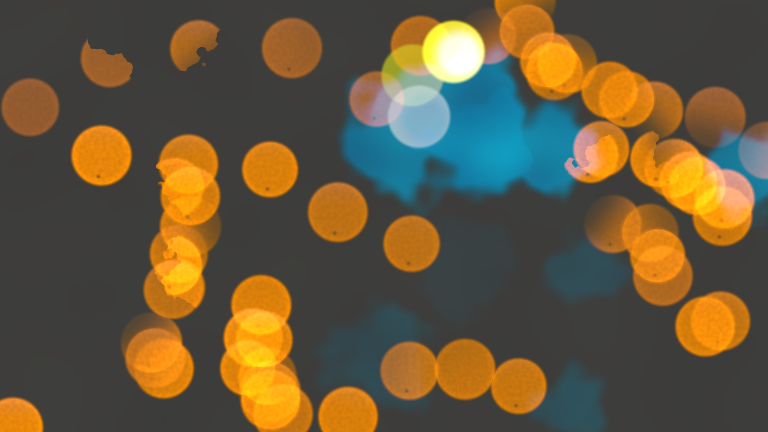
Give the GLSL for this background, as a Shadertoy shader.

```glsl
// Out-of-focus amber lights strung over a charcoal night with torn teal glows.

const vec3  SHADOW = vec3(0.240, 0.238, 0.230);  // lifted black level
const vec3  AMBER  = vec3(0.93, 0.535, 0.03);
const vec3  COPPER = vec3(0.94, 0.52, 0.20);     // tint of weaker lights
const vec3  LILAC  = vec3(0.84, 0.52, 0.36);     // haze on upper rims
const vec3  TEAL_DEEP  = vec3(0.0, 0.36, 0.52);
const vec3  TEAL_LIGHT = vec3(0.04, 0.60, 0.74);
const float RADIUS  = 0.068;   // disc radius, in canvas heights
const float EDGE    = 0.005;   // softness of disc edges
const float OVERLAP = 0.24;    // light gained where discs cross
const float GRAIN   = 0.09;

// Strands of lights: start and end points, then count, jitter, power, bow.
const int STRANDS = 11;
const vec4 SPAN[STRANDS] = vec4[STRANDS](
    vec4(0.40, 0.62, 0.34, 0.16), vec4(0.58, 0.30, 0.66, 0.02),
    vec4(1.20, 0.98, 1.50, 0.76), vec4(1.37, 0.67, 1.68, 0.50),
    vec4(1.45, 0.46, 1.62, 0.23), vec4(0.87, 0.78, 1.12, 0.91),
    vec4(0.82, 0.05, 1.20, 0.10), vec4(0.07, 0.76, 0.67, 0.89),
    vec4(0.63, 0.605, 0.95, 0.435), vec4(0.235, 0.64, 0.03, 0.01),
    vec4(1.65, 0.72, 1.77, 0.66));
const vec4 STYLE[STRANDS] = vec4[STRANDS](
    vec4(11, 0.050, 0.92, 0.04), vec4(8, 0.045, 1.00, -0.04),
    vec4(8, 0.035, 0.92, -0.04), vec4(8, 0.055, 0.95, 0.03),
    vec4(6, 0.050, 0.88, 0.02), vec4(3, 0.015, 0.75, 0.05),
    vec4(4, 0.015, 0.90, 0.07), vec4(4, 0.015, 0.68, 0.06),
    vec4(3, 0.005, 0.95, -0.01), vec4(2, 0.000, 1.00, 0.00),
    vec4(2, 0.010, 0.65, 0.00));

// Teal glows: centre, radius, strength.
const int GLOWS = 9;
const vec4 GLOW[GLOWS] = vec4[GLOWS](
    vec4(0.93, 0.69, 0.16, 0.85), vec4(1.09, 0.68, 0.17, 1.0),
    vec4(1.09, 0.80, 0.12, 0.9), vec4(1.28, 0.66, 0.12, 0.9),
    vec4(1.74, 0.61, 0.12, 0.8), vec4(0.88, 0.17, 0.14, 0.22),
    vec4(1.36, 0.37, 0.10, 0.25), vec4(1.32, 0.06, 0.09, 0.28),
    vec4(1.07, 0.38, 0.13, 0.08));

// Cool lamps: position and power, then colour at the core and at the rim.
const int LAMPS = 3;
const vec3 LAMP[LAMPS] = vec3[LAMPS](
    vec3(0.955, 0.825, 0.75), vec3(0.97, 0.73, 0.8), vec3(1.05, 0.88, 1.0));
const vec3 CORE[LAMPS] = vec3[LAMPS](
    vec3(0.66, 0.72, 0.10), vec3(0.58, 0.70, 0.78), vec3(1.0, 1.0, 0.90));
const vec3 RIM[LAMPS] = vec3[LAMPS](
    vec3(0.72, 0.74, 0.12), vec3(0.72, 0.74, 0.78), vec3(0.96, 0.90, 0.20));

vec3 hash3(vec2 p) {
    vec3 q = fract(p.xyx * vec3(0.1031, 0.1030, 0.0973));
    q += dot(q, q.yxz + 33.33);
    return fract((q.xxy + q.yzz) * q.zyx);
}

float corner(vec2 cell, vec2 offset) {
    float a = 6.2832 * hash3(cell).x;
    return dot(vec2(cos(a), sin(a)), offset);
}

float gradientNoise(vec2 p) {
    vec2 i = floor(p), f = p - i, e = vec2(1, 0);
    vec2 u = f * f * f * (f * (f * 6.0 - 15.0) + 10.0);
    return mix(mix(corner(i, f), corner(i + e, f - e), u.x),
               mix(corner(i + e.yx, f - e.yx), corner(i + 1.0, f - 1.0), u.x), u.y);
}

float disc(float d, float r) {
    float soft = max(EDGE, 1.0 / iResolution.y);
    return 1.0 - smoothstep(r - soft, r + soft, d);
}

// Brighter of both lights, with a little gain where they cross.
vec3 addLight(vec3 scene, vec3 light) {
    return min(max(scene, light) + OVERLAP * min(scene, light), 1.0);
}

vec3 tealGlow(vec2 p) {
    float wisp = gradientNoise(p * 9.0) + 0.5 * gradientNoise(p * 20.0 + 7.0);
    float power = 0.0;
    for (int i = 0; i < GLOWS; i++) {
        float d = length((p - GLOW[i].xy) * vec2(0.9, 1.0)) / GLOW[i].z;
        power = max(power, GLOW[i].w * (1.0 - smoothstep(0.55, 1.0, d + 0.5 * wisp)));
    }
    float shade = 0.45 + 0.9 * gradientNoise(p * 7.0 + 3.0);
    return power * mix(TEAL_DEEP, TEAL_LIGHT, clamp(shade, 0.0, 1.0));
}

// One amber disc; q is the position relative to its centre, in radii.
vec3 amberLight(vec2 q, float r, float power, vec2 seed, float torn) {
    vec3 h = hash3(seed + 41.0), k = hash3(seed + 97.0);
    float d = length(q), angle = 6.2832 * h.x;
    float along = dot(q, vec2(cos(angle), sin(angle)));
    float mask = disc(d * r, r);
    mask *= mix(1.0, smoothstep(-1.1, 0.6, along), h.y * h.y * h.y);
    if (k.x > 0.88) mask *= smoothstep(-0.04, 0.04, along + 0.15 + torn);
    float speck = step(0.6, k.y) * disc(length(q - vec2(-0.1, -0.7)) * r, 0.04 * r);
    vec3 tint = mix(COPPER, AMBER, smoothstep(0.5, 0.9, power));
    tint = mix(tint, LILAC, 0.6 * k.z * smoothstep(0.1, 1.1, q.y));
    float rim = 0.95 + 0.10 * smoothstep(0.7, 0.97, d);
    return tint * power * rim * mask * (1.0 - 0.6 * speck);
}

void mainImage(out vec4 fragColor, in vec2 fragCoord) {
    vec2 p = fragCoord / iResolution.y;
    float grain = 1.0 + GRAIN * gradientNoise(p * 110.0);
    float torn = 0.8 * gradientNoise(p * 24.0) + 0.3 * gradientNoise(p * 70.0);
    vec3 scene = tealGlow(p);

    // Strings of amber discs
    for (int s = 0; s < STRANDS; s++) {
        vec4 style = STYLE[s];
        vec2 start = SPAN[s].xy, run = SPAN[s].zw - start;
        vec2 side = normalize(vec2(-run.y, run.x));
        for (int i = 0; i < int(style.x); i++) {
            vec2 seed = vec2(i + 1, s + 1) * 17.3;
            vec3 h = hash3(seed);
            float t = float(i) / (style.x - 1.0);
            vec2 centre = start + run * t + side * style.w * 4.0 * t * (1.0 - t);
            centre += style.y * (2.0 * h.xy - 1.0);
            float r = RADIUS * mix(0.94, 1.05, h.z);
            vec2 q = (p - centre) / r;
            if (dot(q, q) > 1.4) continue;
            float power = style.z * mix(0.72, 1.06, sqrt(hash3(seed + 5.0).y));
            scene = addLight(scene, grain * amberLight(q, r, power, seed, torn));
        }
    }

    // Cool lamps
    for (int i = 0; i < LAMPS; i++) {
        vec2 q = (p - LAMP[i].xy) / RADIUS;
        float toRim = smoothstep(0.5, 1.1, length(q - vec2(0.2, -0.1)));
        vec3 light = mix(CORE[i], RIM[i], toRim) * LAMP[i].z;
        scene = mix(scene, addLight(scene, light), disc(length(q) * RADIUS, RADIUS * 1.06));
    }

    // Lifted shadows
    float peak = max(scene.r, max(scene.g, scene.b));
    vec3 lift = SHADOW * (1.0 + 0.04 * gradientNoise(p * 4.0));
    fragColor = vec4(scene + lift * pow(max(1.0 - peak, 0.0), 1.5), 1.0);
}
```
